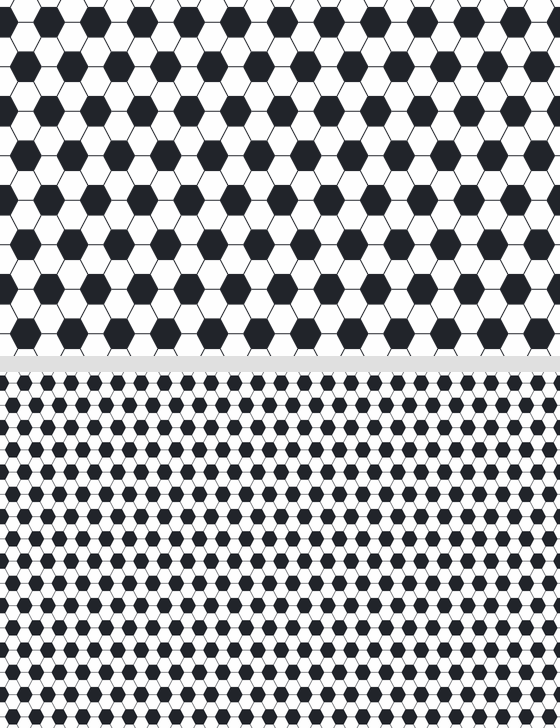
Top: one tile. Bottom: repeated 2 by 2.
Reproduce this pattern procedurally as a WebGL 1 fragment shader.

```glsl
precision highp float;
// Seamless football pattern: dark hexagons joined by thin lines on white.

uniform vec2 u_resolution;

const float COLUMNS = 12.0;        // dark hexagons per row
const float ROWS = 8.0;            // staggered rows, even so that they wrap
const vec2 FIRST_CENTER = vec2(0.552, 0.5); // in columns and rows
const float LINE_WIDTH = 0.021;    // in column widths
const vec3 WHITE = vec3(0.996);
const vec3 DARK = vec3(0.130, 0.141, 0.165);

// Signed distance to a flat-topped hexagon with its side corners at +-radius
float hexagon(vec2 p, float radius, float halfHeight) {
  p = abs(p);
  vec2 normal = normalize(vec2(halfHeight, 0.5 * radius));
  return max(p.y - halfHeight, dot(p - vec2(radius, 0.0), normal));
}

// Distance to the line from a to b
float segment(vec2 p, vec2 a, vec2 b) {
  vec2 ap = p - a;
  vec2 ab = b - a;
  return length(ap - ab * clamp(dot(ap, ab) / dot(ab, ab), 0.0, 1.0));
}

// Dark hexagon at the origin and the level line leaving its side corner
float hexagonWithLine(vec2 p, float radius, float halfHeight) {
  float line = segment(p, vec2(radius, 0.0), vec2(2.0 * radius, 0.0));
  return min(hexagon(p, radius, halfHeight), line);
}

// Distance to the staggered pattern, with columns one unit apart
float pattern(vec2 p, float rowStep) {
  float radius = 1.0 / 3.0;
  float halfHeight = rowStep / 3.0;

  // Fold the repeat into one quarter, with hexagons at two opposite corners
  vec2 period = vec2(1.0, 2.0 * rowStep);
  vec2 q = abs(mod(p + 0.5 * period, period) - 0.5 * period);
  vec2 opposite = 0.5 * period - q;

  float d = min(hexagonWithLine(q, radius, halfHeight),
                hexagonWithLine(opposite, radius, halfHeight));
  float slant = segment(q, vec2(0.5 * radius, halfHeight),
                        vec2(radius, 2.0 * halfHeight));
  return min(d, slant);
}

void main() {
  // Canvas units: one column is one unit wide
  float pixel = COLUMNS / u_resolution.x;
  float rowStep = u_resolution.y * pixel / ROWS;
  vec2 p = gl_FragCoord.xy * pixel - FIRST_CENTER * vec2(1.0, rowStep);

  // The outline widens hexagons and lines alike
  float d = pattern(p, rowStep) - 0.5 * LINE_WIDTH;
  float ink = 1.0 - smoothstep(-0.7 * pixel, 0.7 * pixel, d);
  gl_FragColor = vec4(mix(WHITE, DARK, ink), 1.0);
}
```
